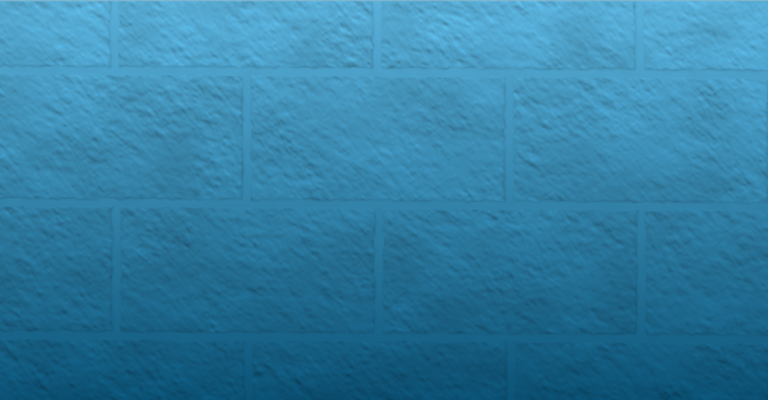
Reproduce this texture procedurally as a WebGL 1 fragment shader.

```glsl
precision highp float;

// Painted block wall in running bond under a vertical blue gradient.
// Joints come from wrapped distances; the split stone face is fine, slanted
// fractal noise lit by its slope from the upper left, rougher in patches.

uniform vec2 u_resolution;

// Lengths are in canvas heights, with y measured down from the top.
const vec3 TOP_BLUE = vec3(0.347, 0.685, 0.845);
const vec3 BOTTOM_BLUE = vec3(0.040, 0.310, 0.445);
const vec3 RIM_COLOR = vec3(0.53, 0.73, 0.82);
const vec2 BLOCK_SIZE = vec2(0.656, 0.331);
const vec2 FIRST_JOINT = vec2(0.287, 0.175);
const float ROW_DRIFT = 0.002;
const float COURSE_TILT = 0.006;
const float JOINT_HALF = 0.0112;
const float EDGE_WOBBLE = 0.006;
const float EDGE_SOFTNESS = 0.003;
const float GRAIN_SCALE = 50.0;
const float GRAIN_ANGLE = 0.62;
const float GRAIN_STRETCH = 0.62;
const float RELIEF = 0.25;
const float PIT_DEPTH = 0.5;
const float BLOTCH = 0.10;
const float BLOCK_VARIATION = 0.02;
const float MORTAR_LIFT = 0.028;
const float SHADOW = 0.075;
const float HIGHLIGHT = 0.035;
const float LINE_WIDTH = 0.0038;
const float RIM_HEIGHT = 0.003;

float hash(vec2 p) {
    return fract(sin(dot(p, vec2(127.1, 311.7))) * 43758.5453);
}

float noise(vec2 p) {
    vec2 i = floor(p);
    vec2 f = fract(p);
    f = f * f * (3.0 - 2.0 * f);
    float a = mix(hash(i), hash(i + vec2(1.0, 0.0)), f.x);
    float b = mix(hash(i + vec2(0.0, 1.0)), hash(i + vec2(1.0, 1.0)), f.x);
    return mix(a, b, f.y);
}

float fbm(vec2 p) {
    float sum = 0.0;
    float amp = 0.5;
    for (int i = 0; i < 3; i++) {
        sum += amp * noise(p);
        p = mat2(0.96, 0.28, -0.28, 0.96) * p * 1.8 + 17.3;
        amp *= 0.7;
    }
    return sum;
}

// Soft thin line around zero
float softLine(float d) {
    return exp(-d * d / (LINE_WIDTH * LINE_WIDTH));
}

// Slope of the stone surface along the light, with deepened pits
float stoneRelief(vec2 p) {
    float c = cos(GRAIN_ANGLE);
    float s = sin(GRAIN_ANGLE);
    vec2 q = vec2(c * p.x + s * p.y, c * p.y - s * p.x);
    q *= GRAIN_SCALE * vec2(GRAIN_STRETCH, 1.0);
    float slope = fbm(q + vec2(0.12, 0.36)) - fbm(q);
    float roughness = 0.6 + 0.8 * noise(p * 13.0 + 3.0);
    return roughness * (slope + PIT_DEPTH * min(slope + 0.1, 0.0));
}

void main() {
    float pixel = 1.0 / u_resolution.y;
    vec2 p = gl_FragCoord.xy * pixel;
    p.y = 1.0 - p.y;

    // Running bond: every other course shifts by half a block
    float course = (p.y - COURSE_TILT * p.x - FIRST_JOINT.y) / BLOCK_SIZE.y;
    float row = floor(course) + 1.0;
    float column = (p.x - FIRST_JOINT.x - ROW_DRIFT * row) / BLOCK_SIZE.x
                 - 0.5 * mod(row, 2.0);
    vec2 toJoint = (fract(vec2(column, course) + 0.5) - 0.5) * BLOCK_SIZE;

    // Stone mask with slightly ragged edges
    float wobble = EDGE_WOBBLE * (noise(p * 70.0) - 0.5);
    vec2 inset = abs(toJoint) - JOINT_HALF + wobble;
    float soft = max(pixel, EDGE_SOFTNESS);
    float stone = smoothstep(-soft, soft, min(inset.x, inset.y));

    // Stone face and smooth mortar
    float face = RELIEF * stoneRelief(p);
    face += BLOTCH * (noise(p * vec2(9.0, 13.0)) - 0.5);
    face += BLOCK_VARIATION * (hash(vec2(floor(column), row)) - 0.5);
    float mortar = MORTAR_LIFT * mix(0.4, 1.9, p.y)
                 + 0.025 * (noise(p * 30.0) - 0.5);
    float shade = 1.0 + mix(mortar, face, stone);

    // Shadow on the upper and left joint edges, light on the opposite ones
    vec2 beside = smoothstep(-0.002, 0.002, inset.yx);
    float wear = 0.3 + 1.2 * noise(p * 35.0 + 5.0);
    vec2 darkEdge = vec2(softLine(toJoint.x + JOINT_HALF - wobble),
                         softLine(toJoint.y + JOINT_HALF - wobble));
    vec2 lightEdge = vec2(softLine(toJoint.x - JOINT_HALF + wobble),
                          softLine(toJoint.y - JOINT_HALF + wobble));
    shade -= SHADOW * wear * dot(darkEdge, beside);
    shade += HIGHLIGHT * wear * dot(lightEdge, beside * vec2(-0.6, 0.6));

    // Gradient tint and pale top rim
    vec3 color = mix(TOP_BLUE, BOTTOM_BLUE, p.y) * shade;
    float rim = 1.0 - smoothstep(RIM_HEIGHT - pixel, RIM_HEIGHT + pixel, p.y);
    gl_FragColor = vec4(mix(color, RIM_COLOR, 0.8 * rim), 1.0);
}
```
